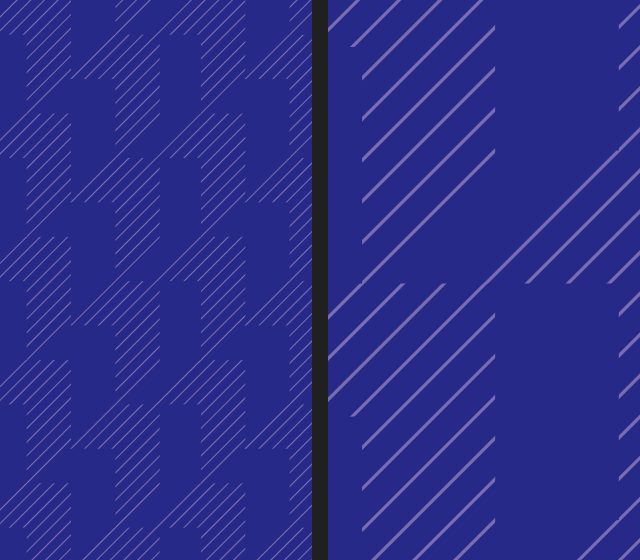
Left, the full canvas; right, a detail of the centre.
A WebGL 2 fragment shader for this pattern:

```glsl
#version 300 es
precision highp float;
// Thin 45 degree hatching on deep blue, clipped into hooked blocks: an upright
// column whose last stroke runs on into a slanted row. Two interleaved copies
// of the block repeat on a rectangular grid. Lengths are in canvas heights.

#define PERIOD vec2(0.3112, 0.22005)   // repeat across and up
#define ANCHOR vec2(0.1268, 0.6563)    // upper end of one long stroke
#define BAND 0.0792                    // column width and row height
#define STROKES 9.0                    // strokes per vertical repeat
#define LAST_IN_ROW 3.0                // row holds strokes 0 to this
#define LINE_WIDTH 0.00195
#define GROUND_COLOR vec3(0.150, 0.160, 0.530)
#define LINE_COLOR vec3(0.475, 0.425, 0.700)

uniform vec2 u_resolution;
out vec4 fragColor;

// Soft-edged interval: 1 between lo and hi, 0 outside
float interval(float v, float lo, float hi, float pixel) {
    return clamp(0.5 + min(v - lo, hi - v) / pixel, 0.0, 1.0);
}

// Coverage of the repeated block whose long stroke ends at the given anchor
float hatchBlock(vec2 p, vec2 anchor, float pixel) {
    // Wrap into one cell, with a small margin around the block
    vec2 corner = vec2(-2.0 * BAND - 0.02);
    vec2 q = mod(p - anchor - corner, PERIOD) + corner;

    // Nearest stroke: 0 is the long one, numbers grow to the lower right
    float spacing = PERIOD.y / STROKES;
    float across = q.x - q.y;
    float stroke = floor(across / spacing + 0.5);
    float dist = abs(across - stroke * spacing) * 0.70711;
    float line = clamp(0.5 + (0.5 * LINE_WIDTH - dist) / pixel, 0.0, 1.0);

    // The column continues through the vertical wrap; the row does not
    float cyclic = mod(stroke + 0.5, STROKES) - 0.5;
    bool inColumn = cyclic < 0.5 || cyclic > LAST_IN_ROW + 0.5;
    bool inRow = stroke > -0.5 && stroke < LAST_IN_ROW + 0.5;

    float column = inColumn ? interval(q.x, -BAND, 0.0, pixel) : 0.0;
    float row = inRow ? interval(q.y, -2.0 * BAND, -BAND, pixel) : 0.0;
    return line * min(column + row, 1.0);
}

void main() {
    float pixel = 1.0 / u_resolution.y;
    vec2 p = gl_FragCoord.xy * pixel;

    // Second copy steps two bands right and one band down
    float ink = 0.0;
    for (int i = 0; i < 2; i++) {
        vec2 offset = float(i) * BAND * vec2(2.0, -1.0);
        ink += hatchBlock(p, ANCHOR + offset, pixel);
    }
    fragColor = vec4(mix(GROUND_COLOR, LINE_COLOR, min(ink, 1.0)), 1.0);
}
```
